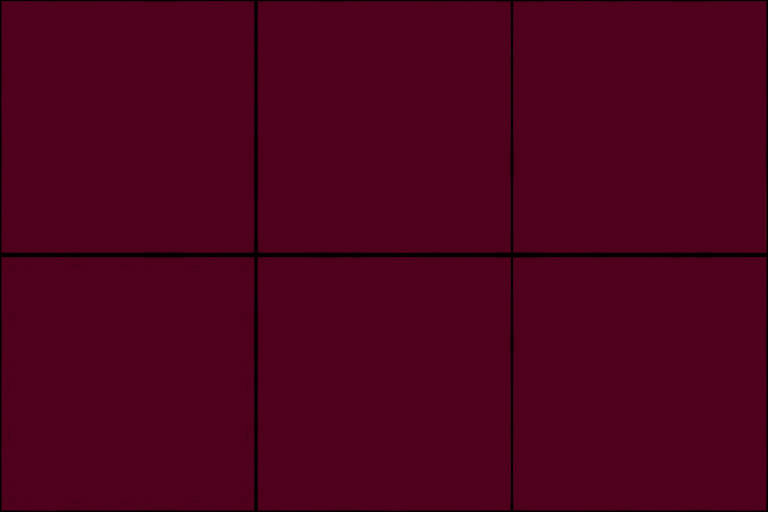
This pattern is drawn by a Shadertoy shader. Its source:

```glsl
// Flat maroon square tiles, three across and two down, with thin dark worn joints.

const vec2 TILES = vec2(3.0, 2.0);
const vec3 TILE_COLOR = vec3(0.31, 0.0, 0.11);
const vec3 JOINT_COLOR = vec3(0.006, 0.0, 0.002);
const vec3 RIM_COLOR = vec3(0.22, 0.02, 0.07);
const vec3 CHIP_COLOR = vec3(0.30, 0.13, 0.07);

// Half widths in tile units, from left to right and from bottom to top
const vec4 COLUMN_JOINTS = vec4(0.0055, 0.0065, 0.0045, 0.0055);
const vec3 ROW_JOINTS = vec3(0.0055, 0.0085, 0.0045);
const float ROW_SHIFT = 0.004;     // the middle row joint sits a little high
const float RIM_WIDTH = 0.005;
const float WOBBLE = 0.0006;
const vec2 SCUFFED_TILE = vec2(0.0, 0.0);
const float SCUFF_INSET = 0.035;
const float SCUFF_STRENGTH = 0.10;

float hash(vec2 p) {
    return fract(sin(dot(p, vec2(127.1, 311.7))) * 4375.85);
}

// Layered sines, about -1 to 1
float waves(float t, float seed) {
    return 0.5 * sin(t * 9.0 + seed * 6.3)
         + 0.3 * sin(t * 23.0 + seed * 17.1)
         + 0.2 * sin(t * 61.0 + seed * 5.7);
}

// Box-filtered coverage of a band
float band(float dist, float halfWidth, float pixel) {
    return clamp((halfWidth - dist) / pixel + 0.5, 0.0, 1.0)
         * min(1.0, 2.0 * halfWidth / pixel);
}

// Returns joint coverage in x and rim coverage in y
vec2 joint(float dist, float halfWidth, float along, float seed, float pixel) {
    float w = halfWidth + WOBBLE * waves(along, seed);
    float core = band(dist, w, pixel);
    float rim = band(dist, w + RIM_WIDTH, pixel) - core;
    float wear = smoothstep(-0.2, 0.6, waves(along * 2.0, seed + 3.0));
    float speck = 0.6 + 0.4 * hash(vec2(floor(along * 85.0), seed));
    return vec2(core, max(rim, 0.0) * wear * speck);
}

void mainImage(out vec4 fragColor, in vec2 fragCoord) {
    vec2 p = fragCoord / iResolution.xy * TILES;
    vec2 pixel = TILES / iResolution.xy;
    vec2 tile = floor(p);
    vec2 nearest = floor(p + 0.5);

    // Distance to the closest column joint and row joint
    float middleRow = nearest.y == 1.0 ? 1.0 : 0.0;
    vec2 dist = abs(p - nearest - vec2(0.0, ROW_SHIFT * middleRow));
    vec2 column = joint(dist.x, COLUMN_JOINTS[int(nearest.x)], p.y,
                        nearest.x + 0.3, pixel.x);
    vec2 row = joint(dist.y, ROW_JOINTS[int(nearest.y)], p.x,
                     nearest.y + 7.4, pixel.y);

    vec3 color = TILE_COLOR;

    // Faint broken scuffs inside one tile
    vec2 local = p - tile;
    vec2 inset = min(local, 1.0 - local);
    float edge = min(inset.x, inset.y);
    float along = inset.x < inset.y ? local.y : local.x;
    float path = SCUFF_INSET + 0.008 * waves(along, 2.0);
    float scuff = band(abs(edge - path), 0.003, pixel.x)
                * smoothstep(0.0, 0.5, waves(along * 3.0, 4.0));
    if (tile == SCUFFED_TILE) color *= 1.0 - SCUFF_STRENGTH * scuff;

    // Worn rims, then the joints over them
    color = mix(color, RIM_COLOR, max(column.y, row.y));
    color = mix(color, JOINT_COLOR, max(column.x, row.x));

    // Pale chipping along the upper right border
    float chipSpan = smoothstep(1.02, 1.08, p.y) * (1.0 - smoothstep(1.22, 1.32, p.y));
    float chip = band(abs(TILES.x - p.x - 0.009), 0.002, pixel.x) * chipSpan;
    color = mix(color, CHIP_COLOR, 0.6 * chip);

    fragColor = vec4(color, 1.0);
}
```
